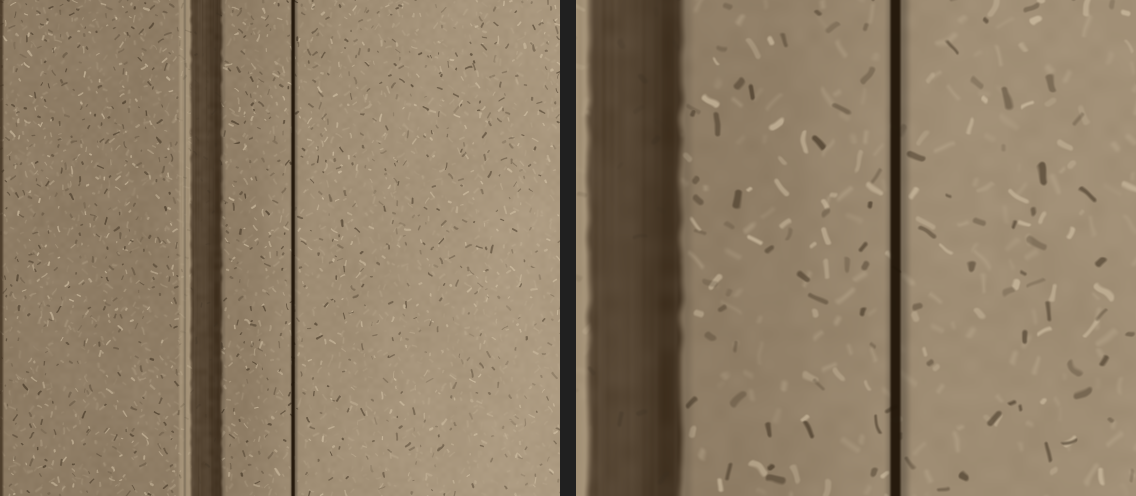
Left, the full canvas; right, a detail of the centre.
A Shadertoy shader for this texture:

```glsl
const vec3 SHADE_TAN  = vec3(0.555, 0.485, 0.392);
const vec3 MID_TAN    = vec3(0.600, 0.530, 0.432);
const vec3 LIT_TAN    = vec3(0.672, 0.602, 0.502);
const vec3 RIDGE      = vec3(0.680, 0.610, 0.500);
const vec3 GROOVE     = vec3(0.335, 0.272, 0.200);
const vec3 GROOVE_LOW = vec3(0.265, 0.205, 0.138);
const vec3 SEAM       = vec3(0.130, 0.085, 0.035);
const vec3 DARK_FLECK = vec3(0.310, 0.255, 0.185);
const vec3 PALE_FLECK = vec3(0.830, 0.765, 0.655);

float hash(vec2 p) {
    return fract(sin(dot(p, vec2(127.1, 311.7))) * 43758.5453);
}

float valueNoise(vec2 p) {
    vec2 i = floor(p), f = fract(p);
    f = f * f * (3.0 - 2.0 * f);
    float low = mix(hash(i), hash(i + vec2(1, 0)), f.x);
    float high = mix(hash(i + vec2(0, 1)), hash(i + vec2(1, 1)), f.x);
    return mix(low, high, f.y);
}

// Soft-edged band between two positions
float band(float x, float from, float to, float soft) {
    return smoothstep(from - soft, from + soft, x)
         - smoothstep(to - soft, to + soft, x);
}

float capsule(vec2 p, vec2 halfAxis, float radius) {
    float t = clamp(dot(p, halfAxis) / dot(halfAxis, halfAxis), -1.0, 1.0);
    return length(p - halfAxis * t) - radius;
}

// Jittered short flakes, one candidate per cell
float flecks(vec2 p, float cells, float seed, float density, float radius, float soft) {
    vec2 home = floor(p * cells);
    float cover = 0.0;
    for (int j = -1; j <= 1; j++)
    for (int i = -1; i <= 1; i++) {
        vec2 cell = home + vec2(i, j);
        vec2 key = cell + seed;
        if (hash(key + 5.3) > density) continue;
        vec2 centre = (cell + vec2(hash(key), hash(key + 17.9))) / cells;
        float angle = 1.57 + 2.6 * (hash(key + 31.4) - 0.5);
        float reach = mix(0.001, 0.0065, pow(hash(key + 43.7), 1.6));
        float size = radius * mix(0.6, 1.3, hash(key + 59.2));
        float d = capsule(p - centre, reach * vec2(cos(angle), sin(angle)), size);
        float strength = mix(0.25, 0.95, hash(key + 71.6));
        cover = max(cover, strength * (1.0 - smoothstep(-soft, soft, d)));
    }
    return cover;
}

// Light falls from the right, strongest in the lower corner
vec3 panelColor(vec2 uv) {
    vec3 left = mix(SHADE_TAN, MID_TAN, 0.15 * smoothstep(0.0, 0.5, uv.x));
    float lit = smoothstep(0.5, 1.0, uv.x) * 0.75 + 0.3 * (1.0 - uv.y);
    vec3 right = mix(MID_TAN, LIT_TAN, clamp(lit + 0.12, 0.0, 1.0));
    return mix(left, right, smoothstep(0.42, 0.56, uv.x));
}

void mainImage(out vec4 fragColor, in vec2 fragCoord) {
    vec2 uv = fragCoord / iResolution.xy;
    vec2 p = fragCoord / iResolution.y;
    float soft = 0.7 / iResolution.x;
    float blur = max(0.0011, 0.7 / iResolution.y);

    // Faintly mottled board
    vec3 color = panelColor(uv);
    color += 0.022 * (valueNoise(p * 95.0) - 0.5);
    color += 0.020 * (valueNoise(p * vec2(14.0, 9.0)) - 0.5);

    // Flakes thin out where the light is strongest
    float fade = mix(1.0, 0.68, smoothstep(0.45, 0.9, uv.x) * (1.0 - 0.7 * uv.y));
    float density = 0.42 * fade * mix(0.8, 1.15, uv.y);
    vec2 bent = p + 0.003 * vec2(valueNoise(p * 110.0), valueNoise(p * 110.0 + 40.0));
    float pale = flecks(bent, 44.0, 11.0, density, 0.0017, blur);
    float haze = flecks(bent, 58.0, 83.0, 0.45, 0.0016, blur * 1.8);
    float dark = flecks(bent, 46.0, 37.0, density * 1.1, 0.0017, blur);
    color = mix(color, PALE_FLECK, 0.28 * haze);
    color = mix(color, PALE_FLECK, 0.72 * pale);
    color = mix(color, DARK_FLECK, 0.85 * fade * dark);

    // Rounded pale lip with fine vertical lines
    float streak = valueNoise(vec2(uv.x * 420.0, uv.y * 5.0));
    float lip = band(uv.x, 0.320, 0.341, 0.003);
    color = mix(color, RIDGE + 0.05 * (streak - 0.5), 0.65 * lip);
    color *= 1.0 - 0.16 * band(uv.x, 0.328, 0.332, 0.0015);

    // Recessed channel, deepest along its right wall
    float wobble = 0.0022 * (valueNoise(vec2(3.0, uv.y * 75.0)) - 0.5);
    float channel = band(uv.x + wobble, 0.341, 0.396, 0.0025 + soft);
    vec3 recess = mix(GROOVE, GROOVE_LOW, smoothstep(0.362, 0.390, uv.x));
    recess += 0.035 * (streak - 0.5) + 0.03 * (valueNoise(p * 80.0) - 0.5);
    recess = mix(recess, DARK_FLECK * 0.7, 0.3 * dark);
    color = mix(color, recess, channel);
    color *= 1.0 - 0.10 * band(uv.x, 0.396, 0.402, 0.003);

    // Narrow joint and its soft contact shadow
    color *= 1.0 - 0.22 * band(uv.x, 0.519, 0.531, 0.003);
    color = mix(color, SEAM, 0.95 * band(uv.x, 0.5205, 0.5265, 0.0007 + soft));

    // Shadowed outer edge
    color = mix(color, GROOVE_LOW, 0.85 * (1.0 - smoothstep(0.002, 0.0085, uv.x)));

    fragColor = vec4(clamp(color, 0.0, 1.0), 1.0);
}
```
